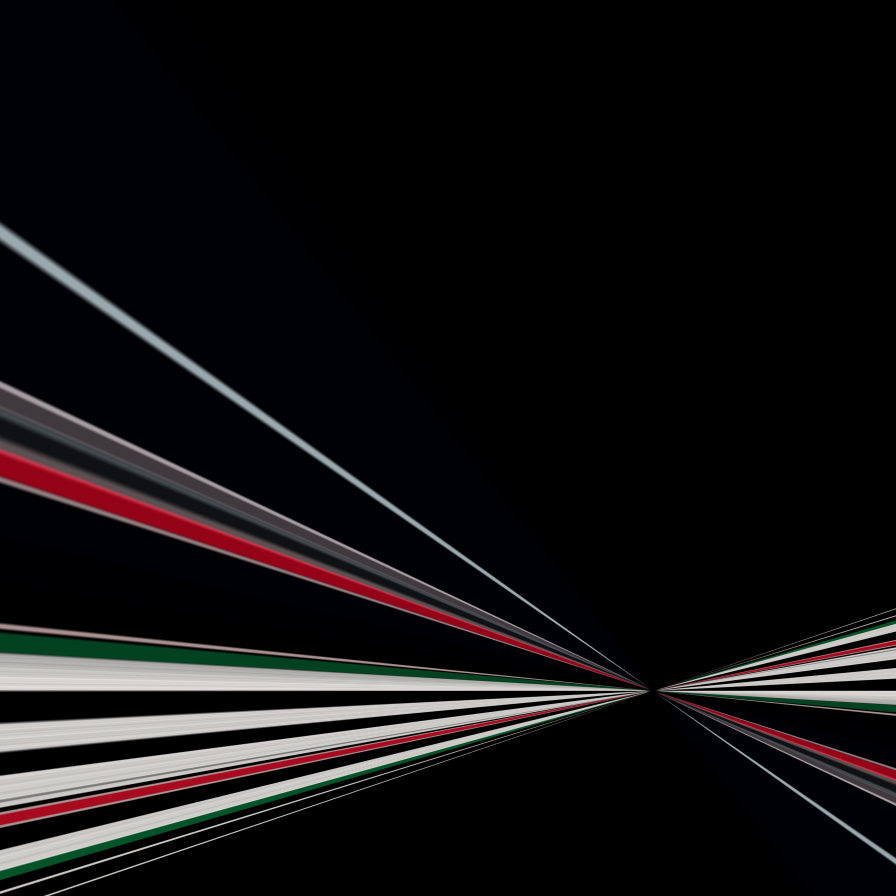
Reproduce this background procedurally as a Shadertoy shader.

```glsl
#define VANISH vec2(0.729, 0.229)
#define NAVY vec3(0.0, 0.002, 0.014)
#define STEEL vec3(0.60, 0.66, 0.67)
#define PEARL vec3(0.80, 0.79, 0.78)
#define MAUVE vec3(0.25, 0.22, 0.23)
#define CRIMSON vec3(0.58, 0.01, 0.08)
#define SCARLET vec3(0.66, 0.04, 0.12)
#define FOREST vec3(0.01, 0.26, 0.13)
#define BLUSH vec3(0.66, 0.57, 0.56)
#define SOFT 0.008
#define CRISP 0.0015

// Coverage of a ray between two slopes; blur keeps its total light
float band(float slope, float lo, float hi, float blur) {
    return smoothstep(lo - blur, lo + blur, slope)
         - smoothstep(hi - blur, hi + blur, slope);
}

// Fine lengthwise grain, faded out where it is thinner than a pixel
float grain(float slope, float pixel) {
    float waves = 0.5 * sin(slope * 410.0)
                + 0.3 * sin(slope * 937.0 + 1.3)
                + 0.2 * sin(slope * 1730.0 + 4.0);
    return 1.0 + 0.09 * waves * exp(-pixel * 300.0);
}

// Wide, blurred rays above the horizon
vec3 upperRays(float s, float pixel) {
    float soft = max(SOFT, pixel);
    float fine = max(0.004, pixel);
    vec3 light = STEEL * band(s, 0.690, 0.715, soft);

    light += MAUVE * band(s, 0.432, 0.474, fine);
    light += 0.50 * PEARL * band(s, 0.464, 0.474, fine);
    light += 0.45 * STEEL * band(s, 0.421, 0.433, soft);
    light += 0.10 * STEEL * band(s, 0.385, 0.425, soft);

    light += 0.55 * BLUSH * band(s, 0.366, 0.386, soft);
    light += CRIMSON * band(s, 0.329, 0.370, fine);
    light += 0.85 * BLUSH * band(s, 0.319, 0.328, fine);
    return light;
}

// Dense, sharper rays around and below the horizon
vec3 lowerRays(float s, float pixel) {
    float crisp = max(CRISP, pixel);
    float fine = max(0.003, pixel);
    vec3 light = BLUSH * band(s, 0.095, 0.103, fine);
    light += FOREST * band(s, 0.059, 0.089, fine);

    vec3 pearl = PEARL * grain(s, pixel);
    float fade = mix(1.06, 0.82, smoothstep(0.01, 0.06, s));
    light += pearl * fade * band(s, 0.000, 0.058, fine);
    light += pearl * band(s, -0.094, -0.050, fine);
    light += pearl * band(s, -0.179, -0.130, crisp);
    light -= 0.4 * pearl * band(s, -0.171, -0.167, crisp);

    light += BLUSH * band(s, -0.190, -0.186, crisp);
    light += SCARLET * band(s, -0.206, -0.190, crisp);
    light += BLUSH * band(s, -0.210, -0.206, crisp);

    light += pearl * band(s, -0.276, -0.244, crisp);
    light += 1.25 * FOREST * band(s, -0.290, -0.276, crisp);

    // Paired hairlines at the outer rim
    for (int i = 0; i < 2; i++) {
        float center = -0.309 - 0.029 * float(i);
        float halfWidth = 0.0019 - 0.0005 * float(i);
        light += PEARL * band(s, center - halfWidth, center + halfWidth, crisp);
    }
    return light;
}

void mainImage(out vec4 fragColor, in vec2 fragCoord) {
    vec2 offset = fragCoord / iResolution.xy - VANISH;
    float reach = max(abs(offset.x), 0.0001);
    float slope = -offset.y / (offset.x < 0.0 ? -reach : reach);
    float pixel = 0.7 * sqrt(1.0 + slope * slope) / (reach * iResolution.y);

    // Faint glow filling the upper wedge
    vec3 color = NAVY * smoothstep(1.60, 1.25, slope)
                      * smoothstep(0.10, 0.25, slope);

    // Rays, with a small dark gap where they cross
    float gap = smoothstep(0.001, 0.010, reach);
    color += gap * (upperRays(slope, pixel) + lowerRays(slope, pixel));

    fragColor = vec4(clamp(color, 0.0, 1.0), 1.0);
}
```
